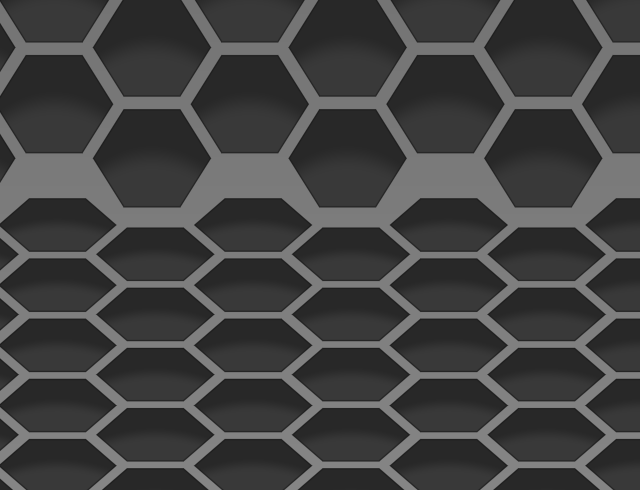
A WebGL 2 fragment shader for this pattern:

```glsl
#version 300 es
precision highp float;

uniform vec2 u_resolution;
out vec4 fragColor;

const vec3 HOLE_DARK = vec3(0.155);
const vec3 HOLE_LIT = vec3(0.222);
const vec3 RIM = vec3(0.085);
const vec3 GRATE_TOP = vec3(0.455);
const vec3 GRATE_BOTTOM = vec3(0.522);

const float COLUMN_PITCH = 0.3993;
const float HALF_WIDTH = 0.1207;
const float HALF_FLAT = 0.0578;
const float RIM_WIDTH = 0.0022;

// Distance to a flat-topped hexagon with its own width and height
float hexDistance(vec2 q, vec2 halfSize, float halfFlat) {
    q = abs(q);
    vec2 slantNormal = normalize(vec2(halfSize.y, halfSize.x - halfFlat));
    float slant = dot(q - vec2(halfSize.x, 0.0), slantNormal);
    return max(slant, q.y - halfSize.y);
}

// Offset from the nearest cell centre; rows run only one way from the origin
vec2 cellOffset(vec2 p, vec2 origin, vec2 pitch, float direction) {
    vec2 index = round((p - origin) / pitch);
    index.y = direction * max(0.0, direction * index.y);
    return p - origin - index * pitch;
}

// Two staggered column sets: x is distance, yz the position inside the hole
vec3 nearestHole(vec2 p, vec2 origin, float rowPitch, float drop,
                 float halfHeight, float direction) {
    vec2 halfSize = vec2(HALF_WIDTH, halfHeight);
    vec3 nearest = vec3(1e3, 0.0, 0.0);
    for (int i = 0; i < 2; i++) {
        vec2 start = origin + float(i) * vec2(0.5 * COLUMN_PITCH, -drop);
        vec2 q = cellOffset(p, start, vec2(COLUMN_PITCH, rowPitch), direction);
        float d = hexDistance(q, halfSize, HALF_FLAT);
        if (d < nearest.x) nearest = vec3(d, q / halfSize);
    }
    return nearest;
}

// Soft arched light on the lower half of a hole
vec3 holeColor(vec2 local) {
    float arch = 0.05 - 0.45 * local.x * local.x;
    float lit = 1.0 - smoothstep(arch - 0.3, arch + 0.28, local.y);
    return mix(HOLE_DARK, HOLE_LIT, lit);
}

void main() {
    vec2 p = gl_FragCoord.xy / u_resolution.y;
    float pixel = 1.0 / u_resolution.y;

    // Tall mesh above the seam, foreshortened mesh below it
    vec3 upper = nearestHole(p, vec2(0.1105, 0.7874), 0.2262, 0.1105, 0.1003, 1.0);
    vec3 lower = nearestHole(p, vec2(0.1173, 0.5408), 0.1228, 0.0597, 0.0546, -1.0);
    vec3 hole = upper.x < lower.x ? upper : lower;

    // Grate, hole and thin dark rim
    vec3 grate = mix(GRATE_BOTTOM, GRATE_TOP, p.y);
    float rim = smoothstep(-RIM_WIDTH - pixel, -RIM_WIDTH + pixel, hole.x);
    vec3 inside = mix(holeColor(hole.yz), RIM, 0.75 * rim);
    float coverage = smoothstep(-0.75 * pixel, 0.75 * pixel, hole.x);
    fragColor = vec4(mix(inside, grate, coverage), 1.0);
}
```
